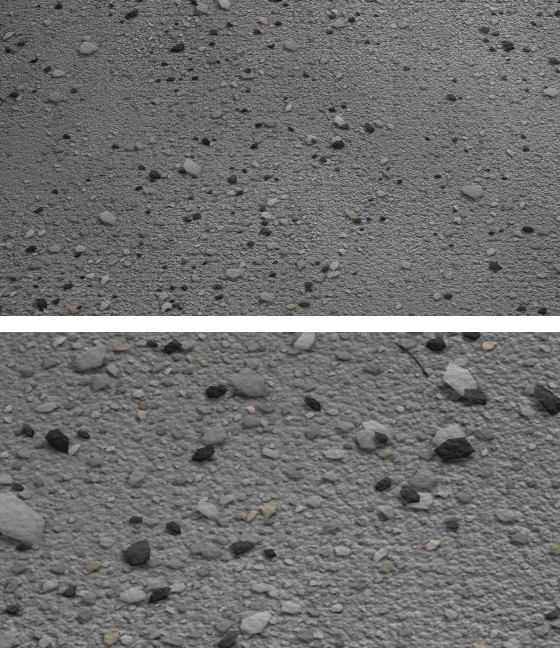
Top, the full canvas; bottom, a detail of the centre.
A WebGL 2 fragment shader for this texture:

```glsl
#version 300 es
precision highp float;

uniform vec2 u_resolution;
out vec4 fragColor;

const float TAU = 6.2831853;
const float BASE_TONE = 0.385;
const float GRIT_CONTRAST = 0.19;
const float SWELL_CONTRAST = 0.035;
const float SHADOW_DEPTH = 0.48;
const float FACE_SLOPE = 0.05;
const float PERSPECTIVE = 0.3;
const vec2 SHADOW_SHIFT = vec2(0.12, 0.5);
const vec3 WARM_STONE = vec3(1.07, 1.0, 0.91);
const vec3 LEFT_TINT = vec3(1.02, 0.997, 0.98);
const vec3 RIGHT_TINT = vec3(1.0, 0.995, 1.012);
const int FACETS = 6;
const int TWIGS = 9;

vec3 hash3(vec2 p) {
    vec3 h = fract(p.xyx * vec3(0.1031, 0.1030, 0.0973));
    h += dot(h, h.yxz + 33.33);
    return fract((h.xxy + h.yzz) * h.zyx);
}

// Broad unevenness from layered, bent sines, about -1 to 1
float swell(vec2 p) {
    float sum = 0.0, amp = 0.5;
    for (int i = 0; i < 5; i++) {
        p = mat2(0.8, 0.6, -0.6, 0.8) * p * 1.8 + 1.7;
        sum += amp * sin(p.x + 1.4 * sin(p.y * 1.2));
        amp *= 0.62;
    }
    return sum;
}

// Distance to the nearest scattered grain
float cellular(vec2 p) {
    vec2 cell = floor(p);
    float nearest = 4.0;
    for (int y = -1; y <= 1; y++)
        for (int x = -1; x <= 1; x++) {
            vec2 id = cell + vec2(x, y);
            vec2 away = id + hash3(id).xy - p;
            nearest = min(nearest, dot(away, away));
        }
    return sqrt(nearest);
}

// Grain slopes lit from the far side
float grainRelief(vec2 p, float scale) {
    vec2 q = p * scale * vec2(1.0, 1.3);
    return cellular(q + vec2(0.12, 0.38)) - cellular(q);
}

// Angular stone as an intersection of random half planes
float stoneDistance(vec2 q, vec2 seed) {
    float d = -2.0;
    for (int i = 0; i < FACETS; i++) {
        vec3 h = hash3(seed + float(i) * 17.3);
        float angle = TAU * (float(i) + 0.65 * h.x) / float(FACETS);
        d = max(d, dot(q, vec2(cos(angle), sin(angle))) - 0.65 - 0.4 * h.y);
    }
    return d;
}

// One layer of stones; lift is the range of tone against the ground
void scatterStones(inout vec3 color, vec2 p, float size, float density,
                   vec2 lift, float tone, float grit, float pixel) {
    vec2 cell = floor(p / size);
    for (int y = -1; y <= 1; y++)
        for (int x = -1; x <= 1; x++) {
            vec2 id = cell + vec2(x, y);
            vec2 seed = id + size * 4000.0;
            vec3 place = hash3(seed), look = hash3(seed + 71.7);
            float crowd = 1.0 + 0.8 * swell(id * size * 2.0 + 5.0);
            if (place.z > density * crowd) continue;
            vec2 q = p - (id + 0.25 + 0.5 * place.xy) * size;
            float radius = size * mix(0.17, 0.36, look.x * look.x);
            float turn = (look.y - 0.5) * 1.6;
            mat2 spin = mat2(cos(turn), -sin(turn), sin(turn), cos(turn));
            vec2 squash = vec2(0.8, 1.35) / radius;
            vec2 local = spin * q * squash;
            if (dot(local, local) > 9.0) continue;
            float edge = pixel / radius;

            // Contact shadow on the near side
            vec2 shifted = spin * (q * squash + SHADOW_SHIFT);
            float shade = smoothstep(0.25 + edge, -0.25 - edge, stoneDistance(shifted, seed));
            color *= 1.0 - SHADOW_DEPTH * shade;

            // Lit top and darker front
            float d = stoneDistance(local, seed);
            float front = smoothstep(-0.4, 0.0, d) * smoothstep(0.1, -0.6, q.y * squash.y);
            float level = tone + mix(lift.x, lift.y, look.z) + grit * 0.45;
            level += FACE_SLOPE * q.y * squash.y - 0.1 * front;
            vec3 stone = max(level, 0.08) * mix(vec3(1.0), WARM_STONE, step(0.86, place.x));
            color = mix(color, stone, smoothstep(edge, -edge, d) * 0.92);
        }
}

// Thin bowed twigs
void scatterTwigs(inout vec3 color, vec2 p, float aspect, float pixel) {
    for (int i = 0; i < TWIGS; i++) {
        vec3 h = hash3(vec2(float(i) * 7.1, 43.0));
        float angle = (h.z - 0.5) * 2.4;
        vec2 q = p - h.xy * vec2(aspect, 1.0);
        q = mat2(cos(angle), -sin(angle), sin(angle), cos(angle)) * q;
        q.y += 6.0 * q.x * q.x;
        float d = length(vec2(max(abs(q.x) - 0.012 - 0.02 * h.x, 0.0), q.y)) - 0.0014;
        color *= 1.0 - 0.5 * smoothstep(pixel, -pixel, d);
    }
}

void main() {
    vec2 uv = gl_FragCoord.xy / u_resolution;
    float aspect = u_resolution.x / u_resolution.y;
    vec2 p = vec2(uv.x * aspect, uv.y);
    float depth = 1.0 + PERSPECTIVE * p.y;
    vec2 ground = vec2((p.x - 0.5 * aspect) * depth, p.y * (1.0 + 0.5 * PERSPECTIVE * p.y));
    float pixel = 0.8 * depth / u_resolution.y;

    // Soft light, brightest at the upper right
    float tone = BASE_TONE + 0.055 * smoothstep(0.0, 0.5, uv.x) + 0.09 * uv.x * uv.y * uv.y;
    tone -= 0.035 * smoothstep(0.7, 1.0, uv.x) * (1.0 - uv.y);
    tone += SWELL_CONTRAST * swell(ground * 1.6);

    // Gritty soil, rougher to the right
    float grit = grainRelief(ground, 62.0) * 0.7 + grainRelief(ground + 3.7, 115.0)
               + grainRelief(ground + 9.1, 190.0) * 0.9;
    grit *= GRIT_CONTRAST * (0.8 + 0.35 * uv.x + 0.25 * swell(ground * 3.0 + 2.0));
    vec3 color = vec3(tone + grit);

    // Gravel from fine to coarse, then dark pebbles
    scatterStones(color, ground, 0.015, 0.50, vec2(-0.10, 0.15), tone, grit, pixel);
    scatterStones(color, ground, 0.027, 0.48, vec2(-0.06, 0.16), tone, grit, pixel);
    scatterStones(color, ground, 0.049, 0.32, vec2(-0.03, 0.16), tone, grit, pixel);
    scatterStones(color, ground, 0.091, 0.10, vec2(0.0, 0.17), tone, grit, pixel);
    scatterStones(color, ground, 0.037, 0.09, vec2(-0.32, -0.20), tone, grit, pixel);
    scatterStones(color, ground, 0.062, 0.08, vec2(-0.32, -0.22), tone, grit, pixel);
    scatterTwigs(color, p, aspect, pixel);

    color *= mix(LEFT_TINT, RIGHT_TINT, uv.x);
    fragColor = vec4(clamp(color, 0.0, 1.0), 1.0);
}
```
